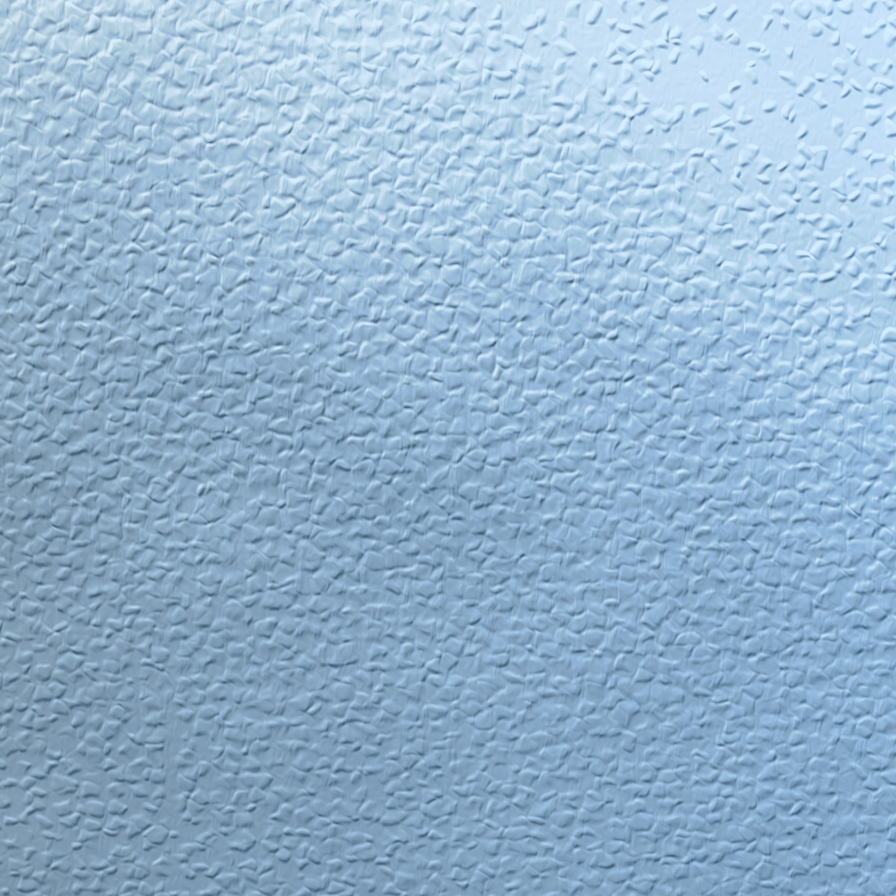
Write a WebGL 1 fragment shader that draws this texture.

```glsl
precision highp float;
// Embossed pale blue sheet: small rounded pebbles lit from above under a soft glow.
// Jittered domes, bent by gradient noise, form a height field; its slope toward the
// light shades a sloping base tone, which a blue colour ramp turns into colour.

uniform vec2 u_resolution;

// Relief
const vec2 PEBBLE_FREQ = vec2(52.0, 66.0);    // pebbles per canvas
const float TOP_STRETCH = 8.0;                // pebbles grow taller toward the top
const float PEBBLE_RADIUS = 0.74;             // in cells
const float SPARSE_RADIUS = 0.44;
const float MERGE = 0.35;                     // 0 creased, 1 melted together
const float WARP = 0.55;
const vec2 GRAIN_FREQ = vec2(150.0, 120.0);
const vec2 STREAK_FREQ = vec2(210.0, 70.0);   // thin upright grain
const float GRAIN_HEIGHT = 0.36;
const float STREAK_HEIGHT = 0.26;
const vec2 LIGHT_DIR = vec2(-0.36, 0.93);
const float SLOPE_STEP = 0.0031;

// Tone
const float HIGHLIGHT = 0.25;
const float SHADOW = 0.36;
const float MOTTLE = 0.04;
const float BASE_TONE = 0.578;

// Colour ramp, dark to light; the tone is each colour's green value
const vec3 DEEP = vec3(0.27, 0.40, 0.50);
const vec3 SLATE = vec3(0.40, 0.53, 0.63);
const vec3 STEEL = vec3(0.48, 0.60, 0.71);
const vec3 BLUE = vec3(0.53, 0.66, 0.77);
const vec3 SKY = vec3(0.59, 0.73, 0.86);
const vec3 ICE = vec3(0.67, 0.80, 0.88);
const vec3 FROST = vec3(0.77, 0.87, 0.95);
const vec3 GLINT = vec3(0.84, 0.93, 0.99);
const vec3 SIDE_TINT = vec3(-0.03, 0.0, 0.04);

vec3 cellHash(vec2 cell) {
  vec3 h = fract(cell.xyx * vec3(0.1031, 0.1030, 0.0973));
  h += dot(h, h.yxz + 33.33);
  return fract((h.xxy + h.yzz) * h.zyx);
}

float cornerSlope(vec2 cell, vec2 toPoint) {
  float angle = 6.2832 * cellHash(cell).x;
  return dot(vec2(cos(angle), sin(angle)), toPoint);
}

float gradientNoise(vec2 p) {
  vec2 i = floor(p);
  vec2 f = p - i;
  vec2 u = f * f * f * (f * (f * 6.0 - 15.0) + 10.0);
  vec2 e = vec2(1.0, 0.0);
  float low = mix(cornerSlope(i, f), cornerSlope(i + e, f - e), u.x);
  float high = mix(cornerSlope(i + e.yx, f - e.yx), cornerSlope(i + 1.0, f - 1.0), u.x);
  return mix(low, high, u.y);
}

// Domes of random size at jittered points; sparse areas lose some of them
float pebbles(vec2 p, float sparsity) {
  vec2 cell = floor(p);
  float tallest = 0.0;
  float gap = 1.0;
  for (int y = -1; y <= 1; y++) {
    for (int x = -1; x <= 1; x++) {
      vec2 id = cell + vec2(float(x), float(y));
      vec3 h = cellHash(id + 40.0);
      float radius = mix(PEBBLE_RADIUS, SPARSE_RADIUS, sparsity) * (0.7 + 0.5 * h.z);
      float dist = length(p - id - 0.1 - 0.8 * h.xy);
      float kept = 1.0 - sparsity * step(h.z, 0.25);
      float dome = kept * smoothstep(0.0, 0.85, 1.0 - dist / radius);
      tallest = max(tallest, dome);
      gap *= 1.0 - dome;
    }
  }
  return mix(tallest, 1.0 - gap, MERGE);
}

float height(vec2 uv, float sparsity) {
  vec2 p = uv * PEBBLE_FREQ;
  p.y -= TOP_STRETCH * uv.y * uv.y;
  vec2 warp = vec2(gradientNoise(p * 1.1 + 17.0), gradientNoise(p * 1.1 + 71.0));
  float grain = GRAIN_HEIGHT * gradientNoise(uv * GRAIN_FREQ + warp);
  grain += STREAK_HEIGHT * gradientNoise(uv * STREAK_FREQ + 2.0 * warp);
  return pebbles(p + WARP * warp, sparsity) + grain * (1.0 - 0.6 * sparsity);
}

vec3 rampStep(vec3 color, vec3 next, float tone, float start, float end) {
  return mix(color, next, clamp((tone - start) / (end - start), 0.0, 1.0));
}

vec3 blueRamp(float tone) {
  vec3 c = rampStep(DEEP, SLATE, tone, 0.40, 0.53);
  c = rampStep(c, STEEL, tone, 0.53, 0.60);
  c = rampStep(c, BLUE, tone, 0.60, 0.66);
  c = rampStep(c, SKY, tone, 0.66, 0.73);
  c = rampStep(c, ICE, tone, 0.73, 0.80);
  c = rampStep(c, FROST, tone, 0.80, 0.87);
  return rampStep(c, GLINT, tone, 0.87, 0.96);
}

void main() {
  vec2 uv = gl_FragCoord.xy / u_resolution;
  // Broad light: dim lower left, bright glow at the upper right
  float glow = smoothstep(0.42, 1.0, uv.y + 0.2 * (uv.x - 0.5));
  float tone = BASE_TONE + 0.08 * uv.x + 0.10 * uv.y + 0.14 * glow;
  tone += MOTTLE * gradientNoise(uv * vec2(4.0, 6.0) + 3.0);
  // The relief thins out in two opposite corners
  float glowCorner = smoothstep(1.3, 1.7, uv.x * 0.8 + uv.y * 1.15);
  float dimCorner = 1.0 - smoothstep(0.1, 0.75, uv.x * 0.6 + uv.y);
  float sparsity = max(glowCorner, 0.6 * dimCorner);
  // Slope toward the light: broad highlights, narrower shadows
  vec2 offset = 0.5 * SLOPE_STEP * LIGHT_DIR;
  float slope = height(uv - offset, sparsity) - height(uv + offset, sparsity);
  float relief = HIGHLIGHT * max(slope, 0.0) - SHADOW * pow(max(-slope, 0.0), 1.25);
  tone += mix(0.8, 1.1, smoothstep(0.1, 0.7, uv.y)) * relief;
  vec3 color = blueRamp(tone) + SIDE_TINT * (uv.x - 0.5);
  gl_FragColor = vec4(clamp(color, 0.0, 1.0), 1.0);
}
```
